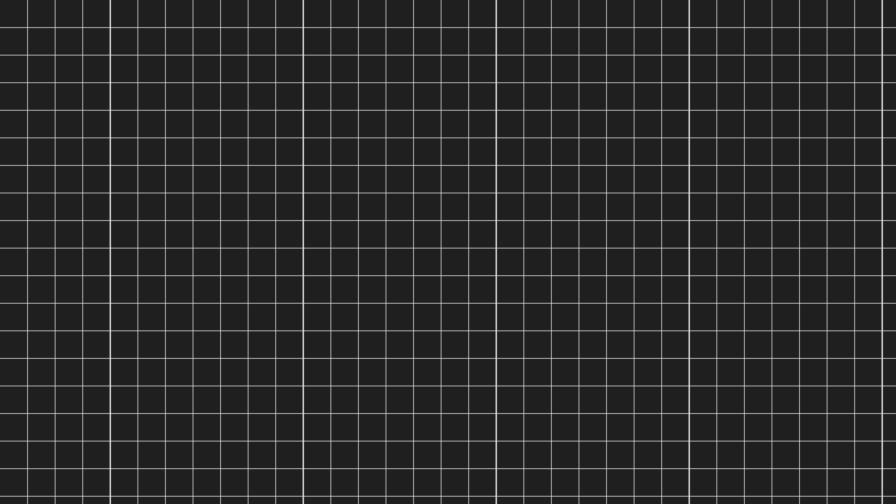
Write a WebGL 1 fragment shader that draws this pattern.

```glsl
precision highp float;
// A charcoal sheet ruled with a square grid of fine pale lines, counted from
// the upper left corner; every seventh vertical line is twice as wide.
// Each line is a distance to the nearest grid step, smoothed by a tent filter.

uniform vec2 u_resolution;

const float CELLS_ACROSS = 32.5;
const float FINE_WIDTH = 0.025;   // in cells
const float HEAVY_WIDTH = 0.05;   // in cells
const float HEAVY_PERIOD = 7.0;
const float FIRST_HEAVY = 4.0;
const vec3 SHEET_COLOR = vec3(0.122);
const vec3 LINE_COLOR = vec3(0.89);

// Integral of a tent filter with a radius of one pixel
float tentIntegral(float x) {
  float t = clamp(x, -1.0, 1.0);
  return 0.5 + t - 0.5 * t * abs(t);
}

// Filtered coverage of a line of the given width, all in cells
float lineCoverage(float offset, float width, float pixel) {
  float inner = (offset - 0.5 * width) / pixel;
  float outer = (offset + 0.5 * width) / pixel;
  return tentIntegral(outer) - tentIntegral(inner);
}

// Coverage of the ruled line nearest to a coordinate; the border has none
float ruledLine(float coord, float width, float pixel) {
  float index = floor(coord + 0.5);
  return step(0.5, index) * lineCoverage(coord - index, width, pixel);
}

// Width of the vertical line nearest to a coordinate
float verticalWidth(float coord) {
  float index = floor(coord + 0.5);
  float phase = mod(index - FIRST_HEAVY + 0.5, HEAVY_PERIOD);
  return mix(HEAVY_WIDTH, FINE_WIDTH, step(1.0, phase));
}

void main() {
  // Cell coordinates, with y running down from the top edge
  float pixel = CELLS_ACROSS / u_resolution.x;
  vec2 cell = vec2(gl_FragCoord.x, u_resolution.y - gl_FragCoord.y) * pixel;

  float vertical = ruledLine(cell.x, verticalWidth(cell.x), pixel);
  float horizontal = ruledLine(cell.y, FINE_WIDTH, pixel);

  // Union of both line directions
  float ink = 1.0 - (1.0 - vertical) * (1.0 - horizontal);
  gl_FragColor = vec4(mix(SHEET_COLOR, LINE_COLOR, ink), 1.0);
}
```
